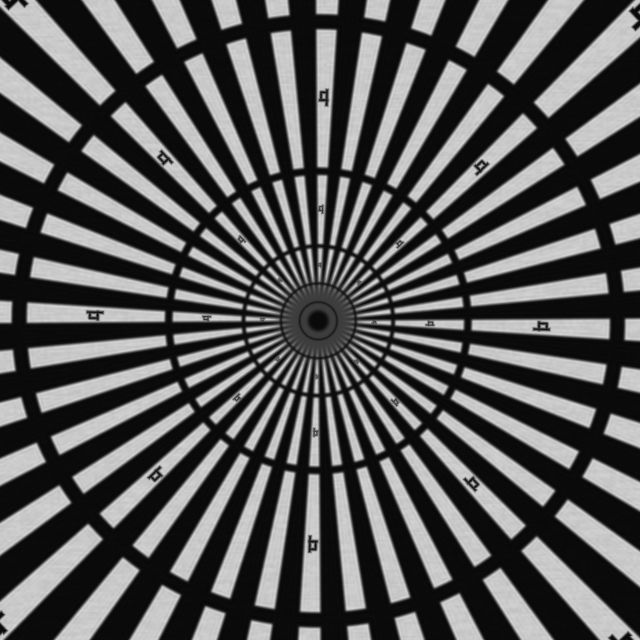
Write a Shadertoy shader that draws this pattern.

```glsl
// A resolution star: forty pale spokes on black, cut by rings whose radii halve
// towards a blurred grey hub. Polar folding repeats the spokes, and rounding
// log2(radius) repeats the rings and the small dark marks in every octave.

const float PI = 3.14159265;
const float SPOKES = 40.0;
const float DUTY = 0.45;         // lit part of each spoke period
const float RING_RADIUS = 0.4674;
const float MARK_RADIUS = 0.349;
const float BLUR = 0.0034;
const float BLACK = 0.04;
const float HUB_GREY = 0.24;

float hash(vec2 p) {
    p = fract(p * vec2(0.1031, 0.1137));
    p += dot(p, p.yx + 33.33);
    return fract((p.x + p.y) * p.x * 17.0);
}

float noise(vec2 p) {
    vec2 i = floor(p), f = fract(p);
    f = f * f * (3.0 - 2.0 * f);
    return mix(mix(hash(i), hash(i + vec2(1, 0)), f.x),
               mix(hash(i + vec2(0, 1)), hash(i + vec2(1, 1)), f.x), f.y);
}

float inside(float d, float blur) {
    return 1.0 - smoothstep(-blur, blur, d);
}

float box(vec2 p, vec2 halfSize) {
    vec2 q = abs(p) - halfSize;
    return length(max(q, 0.0)) + min(max(q.x, q.y), 0.0);
}

// Centred angle within one of count equal sectors
float foldAngle(float angle, float count) {
    float period = 2.0 * PI / count;
    return mod(angle + 0.5 * period, period) - 0.5 * period;
}

// Nearest member of a family of radii that double outwards
float octaveRadius(float r, float base, float lowest) {
    return base * exp2(max(round(log2(r / base)), lowest));
}

float spokeDistance(float r, float angle) {
    return (abs(foldAngle(angle, SPOKES)) - DUTY * PI / SPOKES) * r;
}

float ringDistance(float r) {
    float radius = octaveRadius(r, RING_RADIUS, -4.0);
    return abs(r - radius) - 0.025 * radius;
}

// Small notched block on every fifth spoke, scaled with its octave
float markDistance(float r, float angle) {
    float radius = octaveRadius(r, MARK_RADIUS, -2.0);
    float a = foldAngle(angle, 8.0);
    vec2 p = vec2(r * cos(a) - radius, r * sin(a)) / radius;
    float frame = abs(box(p - vec2(0.006, 0.003), vec2(0.017, 0.013))) - 0.006;
    float bar = box(p - vec2(0.0, -0.010), vec2(0.038, 0.006));
    float stub = box(p - vec2(-0.012, 0.004), vec2(0.006, 0.022));
    return min(frame, min(bar, stub)) * radius;
}

// Fading ripples on both sides of an edge
float ripple(float d) {
    return -cos(d * 2.0 * PI / 0.0065) * exp(-abs(d) / 0.009);
}

void mainImage(out vec4 fragColor, in vec2 fragCoord) {
    float side = min(iResolution.x, iResolution.y);
    vec2 p = (fragCoord - 0.5 * iResolution.xy) / side + vec2(0.0026, 0.0013);
    float r = max(length(p), 1e-4);
    float angle = atan(p.y, p.x) + 0.028;
    float blur = max(BLUR, 0.8 / side);

    // Spokes with soft edges and a faint grain
    float spoke = spokeDistance(r, angle);
    float ring = ringDistance(r);
    float edge = max(spoke, -ring);
    float grain = noise(p * 190.0) + noise(vec2(p.x * 40.0, p.y * 320.0));
    float pale = 0.755 + 0.035 * grain + 0.025 * ripple(edge);
    float dark = BLACK + 0.012 * ripple(edge) + 0.006 * (grain - 1.0);
    float shade = mix(dark, pale, inside(spoke, blur));

    // Spokes melt into the grey hub
    shade = mix(HUB_GREY, shade, smoothstep(0.035, 0.080, r));

    // Dark rings, marks and the central disc
    shade = mix(shade, dark, inside(ring, blur));
    shade = mix(shade, BLACK, inside(markDistance(r, angle), blur * 0.8));
    shade = mix(BLACK, shade, smoothstep(0.011, 0.021, r));

    fragColor = vec4(vec3(clamp(shade, 0.0, 1.0)), 1.0);
}
```
